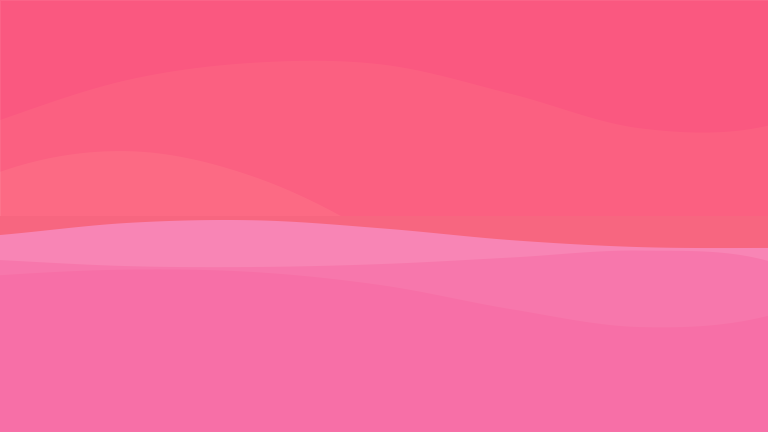
Give the GLSL for this background, as a Shadertoy shader.

```glsl
const vec3 ROSE = vec3(0.982, 0.344, 0.502);
const vec3 CORAL = vec3(0.985, 0.377, 0.506);
const vec3 LIGHT_CORAL = vec3(0.988, 0.416, 0.518);
const vec3 DUSTY_CORAL = vec3(0.969, 0.400, 0.502);
const vec3 PALE_PINK = vec3(0.974, 0.521, 0.708);
const vec3 MID_PINK = vec3(0.967, 0.468, 0.673);
const vec3 DEEP_PINK = vec3(0.967, 0.437, 0.653);

// Smooth crest through evenly spaced heights; the outer two steer the ends
float crest(float x, float h[9]) {
    float s = clamp(x, 0.0, 0.9999) * 6.0;
    int i = int(s);
    float t = fract(s);
    float a = h[i], b = h[i + 1], c = h[i + 2], d = h[i + 3];
    float bend = 2.0 * a - 5.0 * b + 4.0 * c - d;
    float twist = 3.0 * (b - c) + d - a;
    return b + 0.5 * t * (c - a + t * (bend + t * twist));
}

// Antialiased coverage of everything under a height
float below(float y, float height, float pixel) {
    return clamp((height - y) / pixel + 0.5, 0.0, 1.0);
}

vec3 fillBelow(vec3 base, vec3 tint, float y, float height, float pixel) {
    return mix(base, tint, below(y, height, pixel));
}

void mainImage(out vec4 fragColor, in vec2 fragCoord) {
    vec2 uv = fragCoord / iResolution.xy;
    float pixel = 1.0 / iResolution.y;

    // Coral hills
    float farHill = crest(uv.x, float[9](0.609, 0.722, 0.815, 0.855, 0.850, 0.782, 0.703, 0.709, 0.838));
    float nearHill = crest(uv.x, float[9](0.442, 0.602, 0.650, 0.589, 0.442, 0.225, 0.1, 0.0, -0.1));
    vec3 color = fillBelow(ROSE, CORAL, uv.y, farHill, pixel);
    color = fillBelow(color, LIGHT_CORAL, uv.y, nearHill, pixel);

    // Faint rim along the top and left
    float edge = min(uv.x * iResolution.x / iResolution.y, 1.0 - uv.y);
    color = mix(color, vec3(1.0), 0.1 * below(edge, 0.0015, pixel));

    // Horizon band
    color = fillBelow(color, DUSTY_CORAL, uv.y, 0.5, pixel);

    // Pink waves
    float backWave = crest(uv.x, float[9](0.433, 0.456, 0.484, 0.490, 0.471, 0.444, 0.428, 0.426, 0.428));
    float midWave = crest(uv.x, float[9](0.414, 0.398, 0.384, 0.382, 0.389, 0.404, 0.420, 0.396, 0.255));
    float frontWave = crest(uv.x, float[9](0.338, 0.363, 0.376, 0.370, 0.339, 0.284, 0.243, 0.269, 0.394));
    color = fillBelow(color, PALE_PINK, uv.y, backWave, pixel);
    color = fillBelow(color, MID_PINK, uv.y, midWave, pixel);
    color = fillBelow(color, DEEP_PINK, uv.y, frontWave, pixel);

    fragColor = vec4(color, 1.0);
}
```
